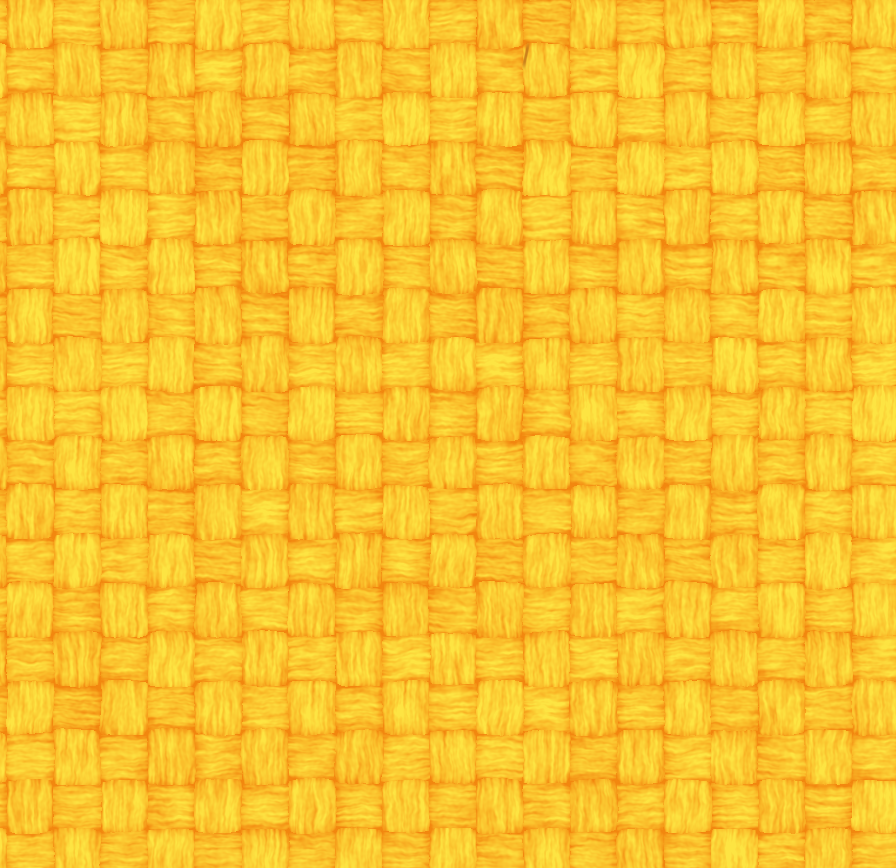
Write a WebGL 2 fragment shader that draws this texture.

```glsl
#version 300 es
precision highp float;

#define TILES vec2(19.08, 17.69)
#define SHIFT vec2(-0.143, 0.07)
#define OVERLAP 0.035
#define WOBBLE 0.055
#define FIBRE_CONTRAST 0.66
#define CREASE_DEPTH 0.46
#define END_SHADE 0.36
#define TILE_VARIATION 0.15
#define DEEP_ORANGE vec3(0.95, 0.53, 0.06)
#define WARM_GOLD vec3(0.98, 0.74, 0.165)
#define PALE_YELLOW vec3(0.99, 0.88, 0.25)

uniform vec2 u_resolution;
out vec4 outColor;

float hash(vec2 p) {
  vec3 h = fract(p.xyx * vec3(0.1031, 0.1030, 0.0973));
  h += dot(h, h.yzx + 33.33);
  return fract((h.x + h.y) * h.z);
}

vec2 gradientAt(vec2 cell) {
  float angle = 6.2832 * hash(cell);
  return vec2(cos(angle), sin(angle));
}

float gradientNoise(vec2 p) {
  vec2 i = floor(p), f = fract(p);
  vec2 u = f * f * f * (f * (f * 6.0 - 15.0) + 10.0);
  vec2 e = vec2(1.0, 0.0);
  float a = dot(gradientAt(i), f);
  float b = dot(gradientAt(i + e.xy), f - e.xy);
  float c = dot(gradientAt(i + e.yx), f - e.yx);
  float d = dot(gradientAt(i + e.xx), f - e.xx);
  return mix(mix(a, b, u.x), mix(c, d, u.x), u.y);
}

// How far an upright tile bulges over the flat tiles above and below it
float reach(vec2 tile, float x) {
  return OVERLAP + 0.04 * hash(tile + 7.0) - 0.05 * pow(abs(2.0 * x), 4.0);
}

// Strands run along s.y; s.x goes across the yarn bundle
float fibres(vec2 s, float seed) {
  vec2 offset = vec2(seed * 91.0, seed * 47.0);
  s.x += 0.06 * gradientNoise(s * vec2(2.0, 2.5) + offset);
  s.x += 0.12 * (seed - 0.5) * s.y;
  float strands = gradientNoise(s * vec2(9.0, 1.2) + offset);
  float hairs = gradientNoise(s * vec2(16.0, 2.6) + offset + 20.0);
  float fuzz = gradientNoise(s * vec2(15.0, 9.0) + offset + 60.0);
  float clumps = gradientNoise(s * vec2(3.5, 2.0) + offset + 90.0);
  return 0.75 * strands + 0.55 * hairs + 0.3 * fuzz + 0.3 * clumps;
}

vec3 yarnColor(float t) {
  return t < 0.55 ? mix(DEEP_ORANGE, WARM_GOLD, max(t, 0.0) / 0.55)
                  : mix(WARM_GOLD, PALE_YELLOW, min((t - 0.55) / 0.45, 1.1));
}

void main() {
  vec2 uv = gl_FragCoord.xy / u_resolution;
  uv.y = 1.0 - uv.y;

  // Hand-woven irregularity of the grid
  vec2 p = uv * TILES + SHIFT;
  vec2 grid = p;
  p += WOBBLE * vec2(gradientNoise(grid * 1.3), gradientNoise(grid * 1.3 + 40.0));
  p += 0.4 * WOBBLE * vec2(gradientNoise(grid * 8.0), gradientNoise(grid * 8.0 + 70.0));

  // Plain weave: upright and flat tiles alternate
  vec2 tile = floor(p);
  vec2 q = p - tile - 0.5;
  bool upright = mod(tile.x + tile.y, 2.0) < 0.5;
  float side = q.y < 0.0 ? -1.0 : 1.0;
  vec2 neighbour = tile + vec2(0.0, side);
  float bulge = reach(upright ? tile : neighbour, q.x);
  if (!upright && abs(q.y) > 0.5 - bulge) {
    tile = neighbour;
    q.y -= side;
    upright = true;
  }

  // Bundle coordinates and distances to its borders
  vec2 s = upright ? q : q.yx;
  vec2 halfSize = upright ? vec2(0.5, 0.5 + bulge) : vec2(0.5 - bulge, 0.5);
  vec2 inset = max(halfSize - abs(s), 0.0);
  float seed = hash(tile + 3.0);

  // Yarn body, creases, rounded ends and dark corners
  float tone = (upright ? 0.79 : 0.735) + TILE_VARIATION * (seed - 0.5);
  tone += FIBRE_CONTRAST * fibres(s, seed);
  tone -= CREASE_DEPTH * exp(-inset.x / (upright ? 0.04 : 0.065));
  tone -= END_SHADE * exp(-inset.y / 0.09);
  tone -= 0.25 * exp(-length(inset) / 0.07);

  // Uneven dye, and a paler right margin
  tone += 0.10 * gradientNoise(uv * 4.0 + 11.0);
  tone += 0.08 * gradientNoise(grid * 0.8 + 31.0);
  tone += 0.12 * smoothstep(0.965, 1.0, uv.x);
  vec3 color = yarnColor(tone);

  // One thin brown lint hair
  vec2 lint = (uv - vec2(0.587, 0.064)) * TILES;
  lint.x += 0.04 * sin(lint.y * 6.0);
  float hair = (1.0 - smoothstep(0.01, 0.05, abs(lint.x)))
             * (1.0 - smoothstep(0.12, 0.32, abs(lint.y)));
  color = mix(color, vec3(0.68, 0.33, 0.06), 0.6 * hair);

  outColor = vec4(color, 1.0);
}
```
